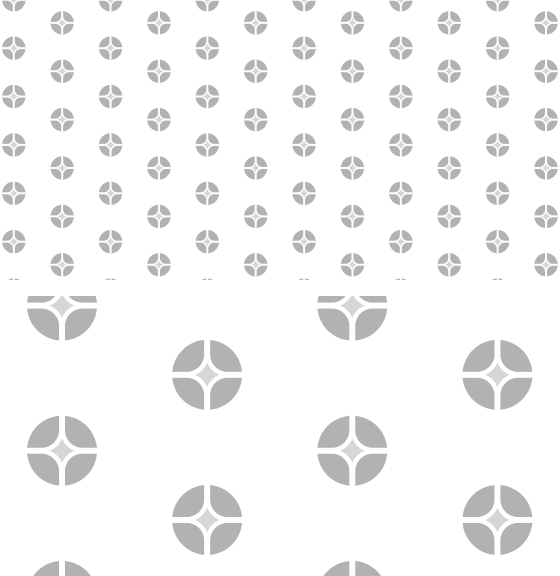
Top: the whole. Bottom: its middle third, enlarged.
This pattern is drawn by a WebGL 2 fragment shader. Its source:

```glsl
#version 300 es
precision highp float;
// Staggered grey discs on white, each split by a cross and set with a pale star.
uniform vec2 u_resolution;
out vec4 fragColor;

// Antialiased coverage of a signed distance
float fill(float dist, float pixel) {
    return clamp(0.5 - dist / pixel, 0.0, 1.0);
}

// Quarter disc segments, rounded towards the centre; the disc radius is 1
float segments(vec2 p, float corner, float rounding) {
    vec2 d = corner - abs(p);
    float quadrant = length(max(d, 0.0)) + min(max(d.x, d.y), 0.0) - rounding;
    return max(length(p) - 1.0, quadrant);
}

// Four-pointed star with sides concentric to the segment corners
float star(vec2 p, float corner, float sideRadius) {
    vec2 q = abs(p);
    return max(sideRadius - length(q - corner), max(q.x, q.y) - 0.45);
}

void main() {
    // Grid units measured from the top left, one unit per column
    const float cellsPerHeight = 5.787;
    const float discRadius = 0.241;
    vec2 grid = gl_FragCoord.xy / u_resolution.y;
    grid = vec2(grid.x, 1.0 - grid.y) * cellsPerHeight;

    // Odd columns drop by just under half a row
    float column = floor(grid.x - 0.285 + 0.5);
    float drop = mod(column, 2.0) * 0.477 - 0.005;
    vec2 cell = vec2(grid.x - 0.285 - column, fract(grid.y - drop + 0.5) - 0.5);

    // Motif in units of the disc radius
    vec2 p = cell / discRadius;
    float pixel = cellsPerHeight / (u_resolution.y * discRadius);
    float rounding = 0.50;
    float corner = rounding + 0.085;

    vec3 color = vec3(1.0);
    color = mix(color, vec3(0.70), fill(segments(p, corner, rounding), pixel));
    color = mix(color, vec3(0.84, 0.84, 0.83), fill(star(p, corner, rounding + 0.13), pixel));
    fragColor = vec4(color, 1.0);
}
```
